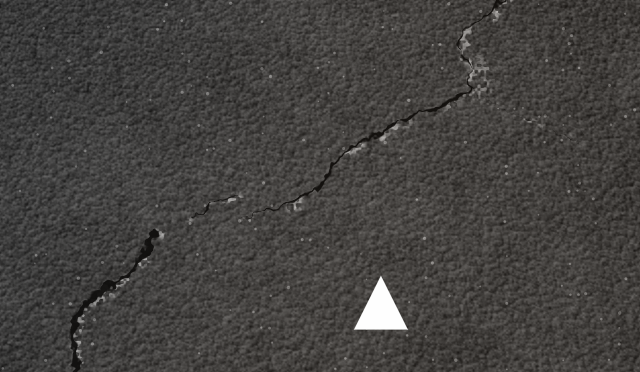
This texture is drawn by a Shadertoy shader. Its source:

```glsl
// Dark asphalt with lit stone grain, ragged pale-edged cracks and a white triangle.

// Crack paths, in units of the canvas height
const vec2 longCrack[15] = vec2[15](
    vec2(1.36, 1.01), vec2(1.317, .96), vec2(1.241, .915), vec2(1.234, .866), vec2(1.263, .81),
    vec2(1.257, .743), vec2(1.161, .71), vec2(1.083, .676), vec2(1.027, .643), vec2(.926, .598),
    vec2(.893, .554), vec2(.871, .509), vec2(.804, .46), vec2(.737, .437), vec2(.647, .411));
// Lower crack (0-7), short crack (8-10), pale branch (11-14)
const vec2 sideCracks[15] = vec2[15](
    vec2(.424, .375), vec2(.391, .319), vec2(.36, .285), vec2(.335, .252), vec2(.257, .208),
    vec2(.208, .152), vec2(.196, .085), vec2(.21, -.01),
    vec2(.641, .48), vec2(.576, .451), vec2(.513, .415),
    vec2(1.263, .759), vec2(1.362, .699), vec2(1.473, .654), vec2(1.574, .603));

float hash(vec2 p) {
    vec3 q = fract(p.xyx * .1031);
    q += dot(q, q.yzx + 33.33);
    return fract((q.x + q.y) * q.z);
}

float noise(vec2 p) {
    vec2 i = floor(p), f = fract(p);
    f *= f * (3. - 2. * f);
    return mix(mix(hash(i), hash(i + vec2(1, 0)), f.x),
               mix(hash(i + vec2(0, 1)), hash(i + 1.), f.x), f.y);
}

// Height of packed, domed stones of random size
float stones(vec2 p) {
    vec2 cell = floor(p);
    float height = 0.;
    for (int y = -1; y <= 1; y++)
    for (int x = -1; x <= 1; x++) {
        vec2 id = cell + vec2(x, y);
        vec2 d = p - id - vec2(hash(id), hash(id + 57.3));
        float size = .45 + .45 * hash(id + 113.7);
        height = max(height, size * (1.25 - dot(d, d) / (size * size)));
    }
    return height + .5 * noise(p * 2.3);
}

float segment(vec2 p, vec2 a, vec2 b) {
    vec2 ap = p - a, ab = b - a;
    return length(ap - ab * clamp(dot(ap, ab) / dot(ab, ab), 0., 1.));
}

float path(vec2 p, vec2 points[15], int first, int last) {
    float d = 9.;
    for (int i = first; i < last; i++) d = min(d, segment(p, points[i], points[i + 1]));
    return d;
}

// Signed distance to the open gaps; negative inside
float gaps(vec2 p) {
    float ragged = .35 + 1.2 * noise(p * 38.);
    float longWidth = .0042 * smoothstep(.6, .86, p.x) * (1. - .35 * smoothstep(.7, .9, p.y));
    float lowWidth = .0075 * (1. - .4 * smoothstep(.2, .0, p.y));
    float d = path(p, longCrack, 0, 14) - longWidth * ragged;
    d = min(d, path(p, sideCracks, 0, 7) - lowWidth * ragged);
    return min(d, path(p, sideCracks, 8, 10) - .0022 * ragged);
}

void mainImage(out vec4 fragColor, in vec2 fragCoord) {
    vec2 p = fragCoord / iResolution.y;
    float px = 1. / iResolution.y;

    // Stone relief, lit from the upper left and finer toward the top
    vec2 grain = vec2((p.x - .85) * (1. + .25 * p.y) * 58., (p.y + .13 * p.y * p.y) * 68.) + 90.;
    vec2 toLight = vec2(-.14, .18);
    float relief = stones(grain - toLight) - stones(grain + toLight);
    float tone = .248 + .095 * relief;
    tone += .11 * (noise(p * 190. + 7.) - .5) + .05 * (noise(p * 75.) - .5);

    // Broad stains and darker corners
    tone += .035 * (noise(p * 4.) - .5) + .03 * (noise(p * 13.) - .5);
    tone += .012 - .035 * dot(p - vec2(.95, .45), p - vec2(.95, .45));

    // Sparse pale chips
    vec2 chip = p * 46., id = floor(chip);
    vec2 away = fract(chip) - .3 - .4 * vec2(hash(id + 5.1), hash(id + 9.4));
    float chipSize = .08 + .13 * hash(id + 31.);
    tone += .24 * step(.955, hash(id + 71.)) * smoothstep(.08, -.08, length(away) - chipSize);

    // Cracks with crumbled pale rims, mostly on their lower right
    vec2 wobble = vec2(noise(p * 42.), noise(p * 42. + 33.)) - .5;
    wobble += .5 * (vec2(noise(p * 110.), noise(p * 110. + 19.)) - .5);
    vec2 q = p + .018 * wobble;
    float gap = gaps(q);
    float rim = smoothstep(.013, .001, gaps(q + vec2(-.006, .006)));
    rim *= smoothstep(.25, .65, noise(p * 24. + 3.));
    float branch = path(q, sideCracks, 11, 14);
    float dust = smoothstep(.014, .0, branch) * smoothstep(.3, .7, noise(p * 20. + 11.));
    dust += .85 * smoothstep(.075, .01, length((q - vec2(1.29, .79)) * vec2(1.2, .8)));
    float crumbs = smoothstep(.42, .72, noise(p * 125. + 41.));
    tone += .34 * max(rim, min(dust, 1.) * .85) * crumbs;
    tone -= .1 * smoothstep(.003, .0, branch) * noise(p * 30.);
    tone = mix(tone, .055, .95 * smoothstep(px, -px, gap));

    // Warm grey, cooler toward the upper left
    float warmth = .011 * smoothstep(-.3, .9, p.x - .4 * p.y);
    vec3 color = max(vec3(tone) + warmth * vec3(1, 0, -1), .02);

    // White triangle
    vec2 t = p - vec2(1.024, .259);
    float triangle = max(-.145 - t.y, (abs(t.x) + .5 * t.y) * .894);
    color = mix(color, vec3(.995), smoothstep(.7 * px, -.7 * px, triangle));

    fragColor = vec4(color, 1);
}
```
